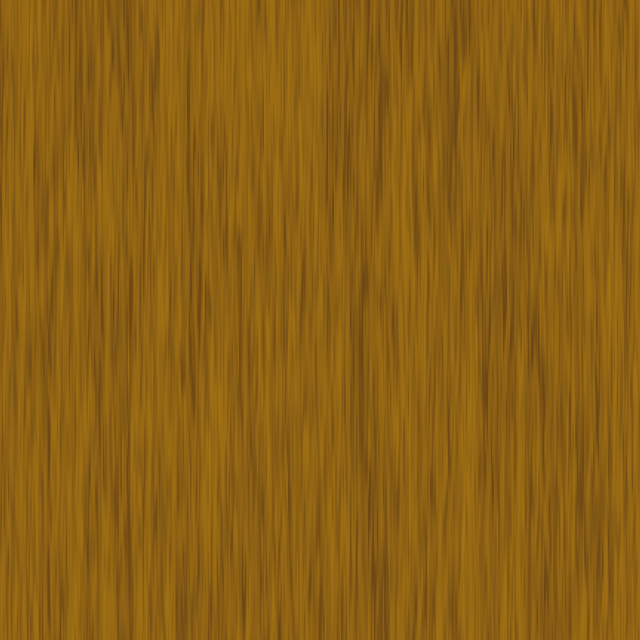
Write a WebGL 2 fragment shader that draws this texture.

```glsl
#version 300 es
precision highp float;

#define BASE_FREQ 13.5
#define STRETCH 25.0
#define OCTAVES 6
#define GAIN 1.45
#define CONTRAST 1.7
#define MIDTONE 0.495
#define DARK_SKEW 0.7
#define DARK_WOOD vec3(0.43, 0.28, 0.08)
#define LIGHT_WOOD vec3(0.67, 0.475, 0.075)

uniform vec2 u_resolution;
out vec4 fragColor;

float hash(vec2 p) {
    return fract(sin(dot(p, vec2(12.9898, 78.233))) * 43758.5453);
}

// Smooth 1D noise along one fibre, with its own random phase
float fibre(float column, float y, float seed) {
    y += hash(vec2(column, seed + 0.5));
    float cell = floor(y);
    float blend = smoothstep(0.0, 1.0, y - cell);
    float below = hash(vec2(column, cell + seed));
    float above = hash(vec2(column, cell + 1.0 + seed));
    return mix(below, above, blend);
}

// Blend neighbouring fibres into long vertical streaks
float streaks(vec2 p, float seed) {
    float column = floor(p.x);
    float blend = smoothstep(0.0, 1.0, p.x - column);
    return mix(fibre(column, p.y, seed), fibre(column + 1.0, p.y, seed), blend);
}

// Sum streaks from broad to fine; fade those narrower than a pixel
float woodGrain(vec2 uv, float pixel) {
    float sum = 0.0;
    float total = 0.0;
    float weight = 1.0;
    float freq = BASE_FREQ;
    for (int i = 0; i < OCTAVES; i++) {
        float seed = 61.7 * float(i + 1);
        float visible = 1.0 - smoothstep(0.8, 1.4, freq * pixel);
        vec2 p = uv * vec2(freq, freq / STRETCH) + seed;
        sum += weight * visible * (streaks(p, seed) - 0.5);
        total += weight;
        weight *= GAIN;
        freq *= 2.0;
    }
    return sum / total;
}

void main() {
    float pixel = 1.0 / min(u_resolution.x, u_resolution.y);
    vec2 uv = gl_FragCoord.xy * pixel;

    // Tone curve with a longer dark tail
    float grain = CONTRAST * woodGrain(uv, pixel);
    grain -= DARK_SKEW * (grain * grain - 0.028);
    float tone = clamp(MIDTONE + grain, 0.0, 1.0);

    fragColor = vec4(mix(DARK_WOOD, LIGHT_WOOD, tone), 1.0);
}
```
